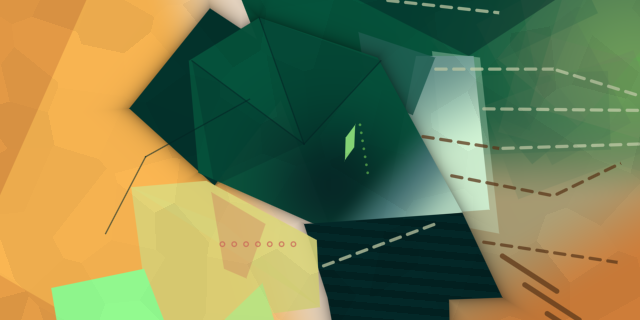
Give the GLSL for this background, as a Shadertoy shader.

```glsl
// Collage of translucent green and amber paper sheets with folds, stitches and dots.
const vec3 AMBER = vec3(.95, .69, .31), RUST = vec3(.79, .48, .22), CREAM = vec3(.94, .87, .79);
const vec3 SAND = vec3(.66, .61, .45), FOREST = vec3(.02, .32, .23), LEAF = vec3(.36, .67, .3);
const vec3 INK = vec3(.01, .14, .14), STEEL = vec3(.28, .46, .47), MIST = vec3(.82, .95, .83);
const vec3 LIME = vec3(.84, .82, .47), MINT = vec3(.57, .98, .56), ROSE = vec3(.78, .4, .34);
const float DASH_PERIOD = .056, DASH_HALF = .016, DASH_RADIUS = .005;
const float FOLD_RADIUS = .002, GRAIN = .07;

vec2 hash2(vec2 p) {
    return fract(sin(vec2(dot(p, vec2(127.1, 311.7)), dot(p, vec2(269.5, 183.3)))) * 43758.5);
}
float cross2(vec2 a, vec2 b) { return a.x * b.y - a.y * b.x; }

// Signed distance to a line, positive on its left
float side(vec2 p, vec2 a, vec2 b) { return cross2(b - a, p - a) / length(b - a); }

// Convex shapes; each vec4 holds two corners
float quad(vec2 p, vec4 m, vec4 n) {
    float s = -sign(cross2(n.xy - m.xy, n.zw - m.zw));
    return max(max(s * side(p, m.xy, m.zw), s * side(p, m.zw, n.xy)),
               max(s * side(p, n.xy, n.zw), s * side(p, n.zw, m.xy)));
}
float tri(vec2 p, vec4 m, vec2 c) { return quad(p, m, vec4(c, mix(c, m.xy, .5))); }

float segment(vec2 p, vec4 l) {
    vec2 ab = l.zw - l.xy, q = p - l.xy;
    return length(q - ab * clamp(dot(q, ab) / dot(ab, ab), 0., 1.));
}
float stitch(vec2 p, vec4 l) {
    vec2 ab = l.zw - l.xy;
    float len = length(ab), t = dot(p - l.xy, ab) / len;
    float x = abs(fract(t / DASH_PERIOD) - .5) * DASH_PERIOD;
    float d = length(vec2(max(x - DASH_HALF, 0.), side(p, l.xy, l.zw))) - DASH_RADIUS;
    return max(d, max(-t, t - len));
}

float fill(float d) { float w = .8 / iResolution.y; return 1. - smoothstep(-w, w, d); }
void layer(inout vec3 col, float d, vec3 tint, float alpha) { col = mix(col, tint, alpha * fill(d)); }
void fold(inout vec3 col, vec2 p, vec4 l) { layer(col, segment(p, l) - FOLD_RADIUS, INK, .6); }

// Flat value of the nearest cell
float cells(vec2 p) {
    float best = 9., value = 0.;
    for (int k = 0; k < 9; k++) {
        vec2 id = floor(p) + vec2(k % 3 - 1, k / 3 - 1), h = hash2(id);
        float d = length(id + h - p);
        if (d < best) { best = d; value = h.x; }
    }
    return value;
}

vec3 backdrop(vec2 p) {
    vec3 col = mix(AMBER, RUST, .5 * fill(-side(p, vec2(0, .39), vec2(.27, 1))));
    layer(col, side(p, vec2(0, .14), vec2(.19, .03)), RUST, .4);
    col = mix(col, CREAM, smoothstep(.45, .75, p.x + .3 * (p.y - 1.)));
    vec3 ground = mix(RUST, SAND, smoothstep(.02, .38, p.y + .6 * (1.75 - p.x)));
    vec2 q = p - vec2(1.98, .76);
    vec3 canopy = mix(FOREST, LEAF, exp(-9. * dot(q, q)));
    vec3 right = mix(ground, canopy, smoothstep(.36, .68, p.y));
    return mix(col, right, fill(side(p, vec2(.79, .91), vec2(.755, 1))));
}

void mainImage(out vec4 fragColor, in vec2 fragCoord) {
    vec2 p = fragCoord / iResolution.xy * vec2(2, 1);
    vec3 col = backdrop(p);

    // Scattered translucent sheets
    for (int i = 0; i < 10; i++) {
        vec2 h = hash2(vec2(i, 3)), q = p - vec2(1.55 + .45 * h.x, .3 + .7 * h.y);
        float c = cos(6.28 * h.y), s = sin(6.28 * h.y);
        q = abs(mat2(c, s, -s, c) * q) - vec2(.25, .1 + .1 * h.x);
        layer(col, max(max(q.x, q.y), 1.2 - p.x), mix(FOREST, SAND, h.x), .2);
    }
    layer(col, tri(p, vec4(1.1, 1.01, 1.75, 1.01), vec2(1.465, .825)), INK, .45);

    // Pale panel
    layer(col, quad(p, vec4(1.35, .84, 1.5, .82), vec4(1.56, .27, 1.4, .3)), MIST, .35);
    vec3 glow = mix(MIST, STEEL, .75 * smoothstep(.5, .85, p.y + .5 * (1.42 - p.x)));
    layer(col, quad(p, vec4(1.3, .825, 1.48, .825), vec4(1.53, .345, 1.2, .32)), glow, .95);
    layer(col, quad(p, vec4(1.12, .9, 1.36, .82), vec4(1.29, .64, 1.15, .7)), mix(FOREST, STEEL, .4), .85);

    // Dark slabs and the large folded sheet
    float slab = quad(p, vec4(.656, .974, .404, .661), vec4(.67, .42, .95, .78));
    float base = min(quad(p, vec4(.95, .3, 1.445, .335), vec4(1.57, .07, 1.03, .05)),
                     quad(p, vec4(1, .2, 1.4, .2), vec4(1.405, -.02, 1.04, -.02)));
    float sheet = min(quad(p, vec4(.81, .945, 1.18, .82), vec4(1.445, .336, 1, .27)),
                      quad(p, vec4(.59, .81, .81, .945), vec4(1.05, .27, .62, .46)));
    col *= 1. - .35 * exp(-45. * max(min(slab, min(base, sheet)), 0.));
    layer(col, slab, mix(INK, FOREST, .3), 1.);
    vec2 q = p - vec2(1.04, .42);
    float sheen = dot(p, vec2(.75, -.66));
    vec3 paper = mix(FOREST, INK, .95 * exp(-22. * dot(q, q)));
    paper = mix(paper, STEEL, smoothstep(.56, .7, sheen));
    paper = mix(paper, MIST, .75 * smoothstep(.66, .84, sheen));
    layer(col, sheet, paper, .97);
    layer(col, base, INK * (.9 + .2 * step(.5, fract(p.y * 22. + p.x * 2.))), 1.);
    vec2 apex = vec2(.95, .55), peak = vec2(.81, .945), wing = vec2(.6, .81), tip = vec2(1.19, .81);
    layer(col, tri(p, vec4(apex, peak), tip), INK, .2);
    layer(col, tri(p, vec4(apex, wing), vec2(.67, .42)), INK, .25);
    fold(col, p, vec4(apex, peak)); fold(col, p, vec4(apex, wing)); fold(col, p, vec4(apex, tip));
    fold(col, p, vec4(.33, .27, .455, .51)); fold(col, p, vec4(.455, .51, .78, .69));

    // Lime and mint papers, small leaf
    layer(col, quad(p, vec4(.41, .415, .645, .435), vec4(.99, .25, 1, .04)), LIME, .9);
    layer(col, quad(p, vec4(.41, .415, .7, .3), vec4(1, .04, .47, -.03)), LIME, .85);
    layer(col, quad(p, vec4(.66, .4, .83, .3), vec4(.77, .13, .7, .16)), ROSE, .3);
    layer(col, quad(p, vec4(.16, .1, .45, .16), vec4(.52, -.02, .18, -.02)), MINT, 1.);
    layer(col, tri(p, vec4(.69, -.01, .82, .115), vec2(.86, -.01)), mix(LIME, MINT, .4), 1.);
    layer(col, quad(p, vec4(1.11, .61, 1.08, .57), vec4(1.078, .5, 1.107, .54)), LEAF + .15, 1.);

    // Stitched rows, thick strokes, rings and beads
    vec2 bend = vec2(1.73, .784), knot = vec2(1.56, .536), low = vec2(1.73, .388);
    float pale = min(stitch(p, vec4(1.35, .784, bend)), stitch(p, vec4(bend, 2, .7)));
    pale = min(pale, min(stitch(p, vec4(1.5, .66, 2, .655)), stitch(p, vec4(knot, 2, .55))));
    pale = min(pale, min(stitch(p, vec4(1, .165, 1.36, .3)), stitch(p, vec4(1.2, 1, 1.56, .96))));
    float dark = min(stitch(p, vec4(1.31, .575, knot)), stitch(p, vec4(1.4, .453, low)));
    dark = min(dark, min(stitch(p, vec4(low, 1.94, .49)), stitch(p, vec4(1.5, .245, 1.93, .18))));
    layer(col, pale, mix(SAND, MIST, .5), .75);
    layer(col, dark, RUST * .45, .75);
    for (float i = 0.; i < 7.; i++) {
        vec2 a = vec2(1.57 + .07 * i, .2 - .09 * i);
        layer(col, segment(p, vec4(a, a + vec2(.17, -.11))) - .008, RUST * .5, .8);
        layer(col, abs(length(p - vec2(.695 + .037 * i, .237)) - .007) - .002, ROSE, .8);
        layer(col, length(p - vec2(1.125 + .004 * i, .61 - .025 * i)) - .004, LEAF, .8);
    }
    fragColor = vec4(clamp(col * (1. + GRAIN * (cells(p * 6.) - .5)), 0., 1.), 1);
}
```
